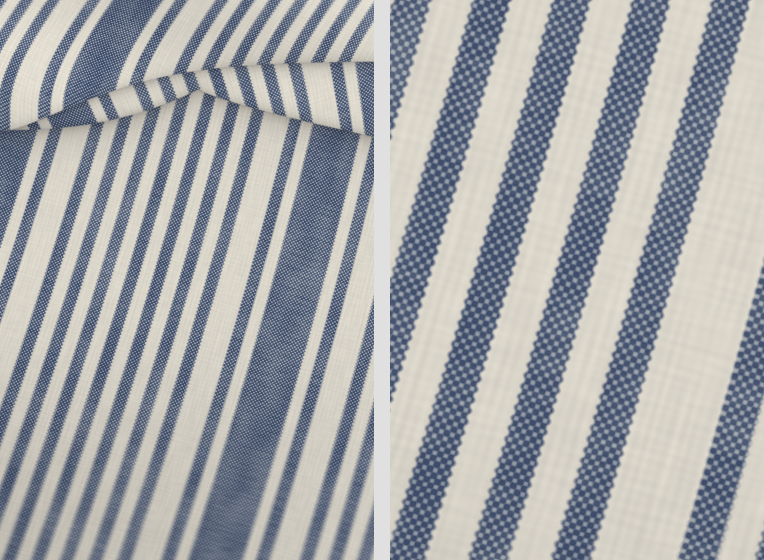
Left, the full canvas; right, a detail of the centre.
Reproduce this texture procedurally as a Shadertoy shader.

```glsl
// Blue and cream striped cotton: a slanted flat sheet below, a draped fold above.
// Each layer bends canvas space into a cross-stripe coordinate, then shares one
// symmetric stripe profile, a checked weave and gradient-noise wear.

const float TAU = 6.2831853;
const float PERIOD = 0.877;         // full repeat, in canvas widths
const float GROUP_CENTER = 0.424;   // middle of the seven narrow stripes
const float SPACING = 0.0711;       // pitch of the narrow stripes
const float NARROW_HALF = 0.0165;
const float WIDE_HALF = 0.067;
const float FLANK_OFFSET = 0.117;   // wide band centre to its flanking stripe
const float THREAD = 0.0102;        // weave pitch
const float WEAR = 0.24;
const vec3 CREAM = vec3(0.85, 0.83, 0.785);
const vec3 NAVY = vec3(0.245, 0.30, 0.415);
const vec3 SPECK = vec3(0.64, 0.665, 0.69);

vec2 hashDir(vec2 c) {
    float h = fract(sin(dot(c, vec2(127.1, 311.7))) * 43758.5);
    return vec2(cos(TAU * h), sin(TAU * h));
}

float gradientNoise(vec2 p) {
    vec2 i = floor(p), f = fract(p);
    vec2 u = f * f * f * (f * (f * 6.0 - 15.0) + 10.0);
    vec2 e = vec2(0.0, 1.0);
    float a = dot(hashDir(i), f);
    float b = dot(hashDir(i + e.yx), f - e.yx);
    float c = dot(hashDir(i + e.xy), f - e.xy);
    float d = dot(hashDir(i + e.yy), f - e.yy);
    return mix(mix(a, b, u.x), mix(c, d, u.x), u.y);
}

// Coverage of the dyed stripes across the mirrored repeat
float stripes(float s, float soft) {
    float d = abs(mod(s - GROUP_CENTER + 0.5 * PERIOD, PERIOD) - 0.5 * PERIOD);
    float k = min(floor(d / SPACING + 0.5), 3.0);
    float flank = abs(d - (0.5 * PERIOD - FLANK_OFFSET));
    float narrow = min(abs(d - k * SPACING), flank) - NARROW_HALF;
    float wide = 0.5 * PERIOD - d - WIDE_HALF;
    return smoothstep(soft, -soft, min(narrow, wide));
}

// Woven cloth: s runs across the stripes, w along them
vec3 cloth(float s, float w, float blur, float pixel) {
    float wobble = 0.5 * gradientNoise(vec2(s * 40.0, w * 40.0));
    float warp = sin(TAU * s / THREAD + wobble);
    float weft = sin(TAU * w / THREAD + 2.0 * wobble);
    float focus = 1.0 - smoothstep(0.002, 0.010, blur);
    float ragged = s + 0.001 * focus * weft;
    float ink = stripes(ragged, blur + pixel);

    // Worn patches, yarn streaks and a different fade for each stripe
    float patches = gradientNoise(vec2(s * 18.0, w * 9.0));
    float streaks = gradientNoise(vec2(s * 130.0, w * 14.0));
    float slubs = gradientNoise(vec2(s * 22.0, w * 160.0));
    float fade = gradientNoise(vec2(floor(s / SPACING + 0.5) * 0.37, w * 1.2));
    float worn = WEAR * (patches + 0.8 * slubs + 0.7 * fade);

    float check = smoothstep(-0.45, 1.0, warp * weft);
    float pale = mix(0.38, check, 0.1 + 0.75 * focus);
    vec3 dyed = mix(NAVY, SPECK, clamp(pale + worn, 0.0, 1.0));
    vec3 plain = CREAM * (1.0 + 0.035 * streaks + 0.025 * slubs
               + 0.010 * focus * (warp + 0.3 * weft));
    return mix(plain, dyed, ink);
}

// Lower rim of the upper drape, measured down from the top
float drapeEdge(float x) {
    return 0.164 + 0.1875 * exp(-pow(x / 0.332, 1.5));
}

// Lower rim of the tucked roll, with a cusp where the fold pinches
float rollEdge(float x) {
    float left = 0.348 - 0.109 * pow(min(x / 0.531, 1.0), 2.4);
    float right = 0.127 * pow(max((x - 0.531) / 0.469, 0.0), 0.8);
    return left + right;
}

void mainImage(out vec4 fragColor, in vec2 fragCoord) {
    float pixel = 1.0 / iResolution.x;
    float x = fragCoord.x * pixel;
    float y = (iResolution.y - fragCoord.y) * pixel;
    float drape = drapeEdge(x), roll = max(rollEdge(x), drape);

    // Flat sheet: slanted stripes spreading towards the viewer
    float t = y - 0.5;
    float s = 0.3535 + (x - 0.3535 + 0.291 * t + 0.039 * t * t) / (1.0 + 0.083 * t);
    float blur = 0.0015 + 0.0065 * smoothstep(0.85, 1.5, y);
    vec3 color = cloth(s, y - 0.28 * x, blur, pixel);
    float below = max(y - roll, 0.0);
    color *= 1.0 - 0.17 * exp(-below / 0.045) - 0.10 * exp(-below / 0.012);
    color *= 1.01 - 0.12 * smoothstep(0.7, 1.5, y) * (1.0 - 0.6 * x);

    // Tucked roll: leans the other way, shaded towards both rims
    float rollS = x - 0.164 - 0.6 * (1.0 - 0.8 * x) * (y - 0.234);
    vec3 rolled = cloth(rollS, y + 0.3 * x, 0.0015, pixel);
    rolled *= 1.03 - 0.25 * exp(-max(y - drape, 0.0) / 0.018);
    rolled *= 1.0 - 0.18 * exp(-max(roll - y, 0.0) / 0.016);
    color = mix(color, rolled, smoothstep(pixel, -pixel, y - roll));

    // Upper drape: stripes curl downwards as they reach the rim
    float q = min(y / 0.293, 1.0);
    float drapeS = x + 0.494 + 0.133 * q * (1.5 - 0.5 * q * q);
    float farBlur = 0.0015 + 0.003 * (1.0 - smoothstep(0.0, 0.16, y));
    vec3 draped = cloth(drapeS, y - 0.45 * x, farBlur, pixel);
    float fold = sin(9.0 * y - 5.0 * x + 0.6);
    draped *= 1.01 + 0.04 * fold - 0.12 * exp(-max(drape - y, 0.0) / 0.014);
    color = mix(color, draped, smoothstep(pixel, -pixel, y - drape));

    fragColor = vec4(clamp(color, 0.0, 1.0), 1.0);
}
```
